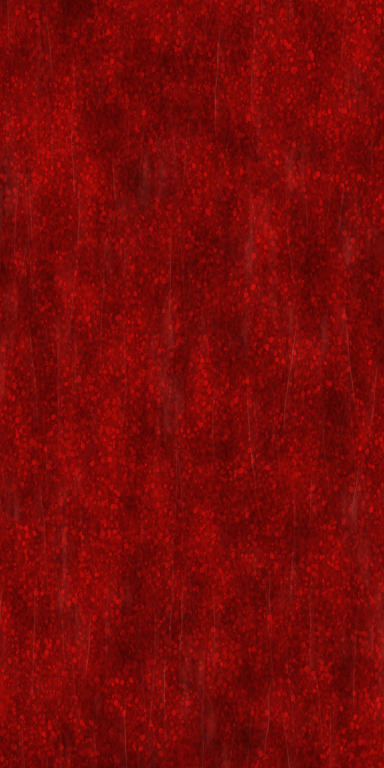
Give the GLSL for this texture, as a WebGL 2 fragment shader.

```glsl
#version 300 es
precision highp float;

#define BASE_RED 0.432
#define CLOUD_CONTRAST 0.42
#define GRAIN_CONTRAST 0.27
#define FIBRE_CONTRAST 0.11
#define GRIT_CONTRAST 0.13
#define GRAIN_CELLS 78.0
#define LINE_WIDTH 0.0036
#define LINE_STRENGTH 0.27
#define HAZE_STRENGTH 0.17
#define PALE_TINT vec3(0.78, 0.38, 0.35)

uniform vec2 u_resolution;
out vec4 fragColor;

float hash(vec2 p) {
    vec3 q = fract(vec3(p.xyx) * vec3(0.1031, 0.1030, 0.0973));
    q += dot(q, q.yzx + 33.33);
    return fract((q.x + q.y) * q.z);
}

float noise(vec2 p) {
    vec2 cell = floor(p), f = fract(p);
    f = f * f * (3.0 - 2.0 * f);
    return mix(mix(hash(cell), hash(cell + vec2(1, 0)), f.x),
               mix(hash(cell + vec2(0, 1)), hash(cell + vec2(1, 1)), f.x), f.y);
}

float fbm(vec2 p) {
    float sum = 0.0, amplitude = 0.5;
    for (int i = 0; i < 5; i++) {
        sum += amplitude * noise(p);
        p = mat2(0.8, 0.6, -0.6, 0.8) * p * 2.03 + 17.3;
        amplitude *= 0.55;
    }
    return sum / 1.05;
}

// Upright flecks, one per jittered cell
float grains(vec2 p, float cells, float seed) {
    p *= vec2(cells, cells * 0.7);
    vec2 cell = floor(p);
    float brightest = 0.0;
    for (int y = -1; y <= 1; y++) {
        for (int x = -1; x <= 1; x++) {
            vec2 id = cell + vec2(x, y);
            vec2 d = p - id - vec2(hash(id + seed), hash(id + seed + 41.7));
            d.x += 0.5 * (hash(id + seed + 191.3) - 0.5) * d.y;
            float radius = mix(0.2, 0.48, hash(id + seed + 83.1));
            float level = hash(id + seed + 127.9);
            float shape = 1.0 - smoothstep(radius - 0.1, radius + 0.1, length(d));
            brightest = max(brightest, shape * level);
        }
    }
    return brightest;
}

// Long slanted scratches with a veil fading off one side
float scratches(vec2 p, vec2 grid, float seed) {
    vec2 cell = floor(p * grid);
    float total = 0.0;
    for (int y = -1; y <= 1; y++) {
        for (int x = -2; x <= 2; x++) {
            vec2 id = cell + vec2(x, y);
            vec2 jitter = vec2(hash(id + seed), hash(id + seed + 37.1));
            vec2 d = p - (id + jitter) / grid;
            float lean = 0.26 * (hash(id + seed + 71.9) - 0.5);
            float bend = 0.5 * (hash(id + seed + 97.3) - 0.5);
            float wobble = 0.006 * (noise(vec2(p.y * 16.0, jitter.x * 90.0)) - 0.5);
            float across = d.x - lean * d.y - bend * d.y * d.y + wobble;
            float halfLength = mix(0.08, 0.24, hash(id + seed + 113.7));
            float taper = 1.0 - smoothstep(0.3, 1.0, abs(d.y) / halfLength);
            float core = 1.0 - smoothstep(0.0, LINE_WIDTH, abs(across));
            float side = jitter.x < 0.5 ? across : -across;
            float veil = 0.32 * smoothstep(-0.001, 0.002, side) * exp(-max(side, 0.0) * 65.0);
            float level = smoothstep(0.35, 1.0, hash(id + seed + 151.3));
            total = max(total, max(core, veil) * taper * level);
        }
    }
    return total * (0.45 + 0.8 * noise(p * vec2(60.0, 38.0)));
}

void main() {
    vec2 p = gl_FragCoord.xy / u_resolution.x;

    // Mottled cloth, vertical fibres and fine grit
    float cloud = 0.42 * fbm(p * vec2(6.0, 4.0)) + 0.58 * fbm(p * vec2(17.0, 13.0) + 50.0);
    float fibre = 0.55 * noise(p * vec2(22.0, 2.2) + 9.0) + 0.45 * noise(p * vec2(90.0, 9.0));
    float grit = noise(p * vec2(190.0, 125.0) + 70.0);

    // Bright flecks, denser where the cloth is lighter
    float grain = max(grains(p, GRAIN_CELLS, 3.0), 0.85 * grains(p, GRAIN_CELLS * 1.4, 211.0));
    grain = grain * grain * smoothstep(0.1, 0.62, cloud + 0.3 * (noise(p * 32.0) - 0.5));

    float red = BASE_RED
        + CLOUD_CONTRAST * (cloud - 0.5)
        + FIBRE_CONTRAST * (fibre - 0.5)
        + GRIT_CONTRAST * (grit - 0.5)
        + GRAIN_CONTRAST * grain;
    red = clamp(red, 0.27, 0.8);
    vec3 colour = red * vec3(1.0, 0.066, 0.048);

    // Pale worn scratches and brushed haze
    float lines = max(scratches(p, vec2(11.0, 4.0), 13.0), 0.7 * scratches(p, vec2(15.0, 5.0), 57.0));
    float hazeArea = smoothstep(0.54, 0.85, fbm(p * vec2(12.0, 4.5) + 31.0));
    float brushed = smoothstep(0.25, 0.85, noise(p * vec2(95.0, 9.0) + 5.0));
    float pale = LINE_STRENGTH * lines + HAZE_STRENGTH * hazeArea * (0.3 + brushed);
    colour = mix(colour, PALE_TINT, clamp(pale, 0.0, 0.38));

    fragColor = vec4(colour, 1.0);
}
```
